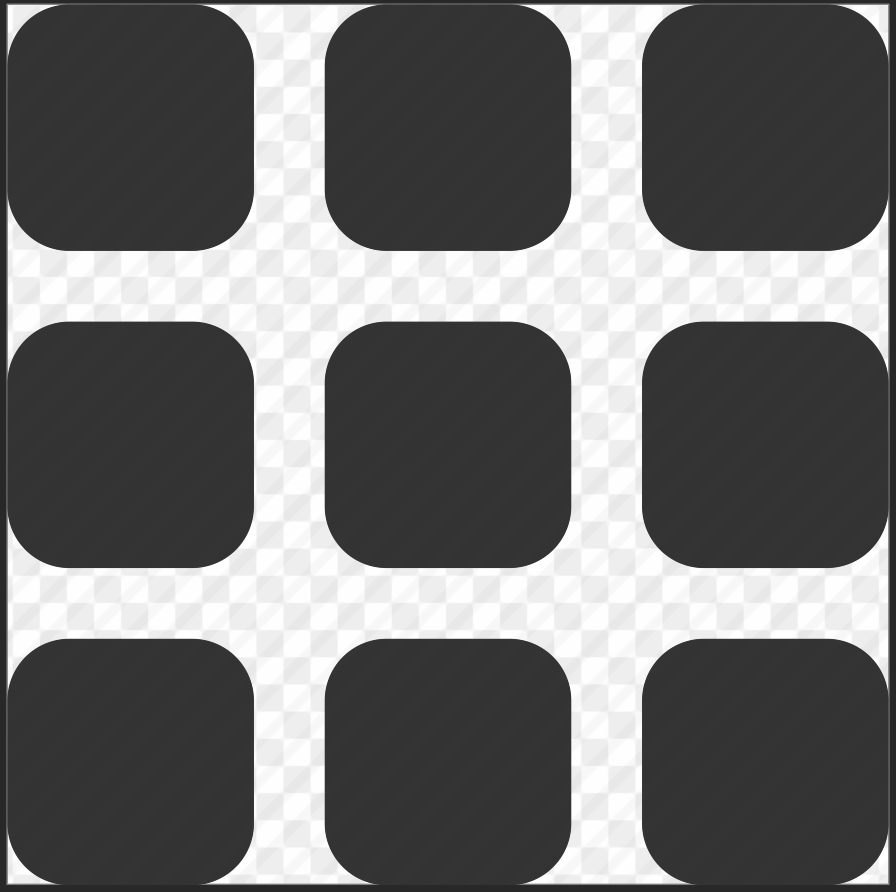
A Shadertoy shader for this pattern:

```glsl
// Three by three dark rounded tiles over a pale striped checkerboard in a thin dark frame.

float roundedBox(vec2 p, vec2 halfSize, float radius) {
    vec2 q = abs(p) - halfSize + radius;
    return length(max(q, 0.0)) + min(max(q.x, q.y), 0.0) - radius;
}

// Coverage of the inside of a signed distance, softened over one pixel.
float fill(float dist, float pixel) {
    return 1.0 - smoothstep(-0.6 * pixel, 0.6 * pixel, dist);
}

// Alternating cells: 1 on grey squares, 0 on white ones.
float checker(vec2 cell, float softness) {
    vec2 wave = sin(3.14159 * cell);
    return smoothstep(-softness, softness, wave.x * wave.y);
}

// Faint diagonal bands rising to the right.
float diagonalBands(vec2 p) {
    return smoothstep(0.1, 0.8, sin(6.28318 * (p.x + p.y) / 34.0));
}

void mainImage(out vec4 fragColor, in vec2 fragCoord) {
    // Canvas is 768 by 765 units, measured from the top left
    vec2 p = fragCoord / iResolution.xy * vec2(768.0, 765.0);
    p.y = 765.0 - p.y;
    float pixel = 768.0 / iResolution.x;

    // Checkerboard backdrop
    float grey = checker((p - vec2(11.0, 237.5)) / vec2(23.2, 23.3), 0.1 * pixel);
    float bands = diagonalBands(p);
    vec3 color = vec3(mix(0.995, 0.935, grey) - 0.025 * bands);

    // Inner border line and outer frame
    vec2 center = vec2(384.0, 381.0);
    float inside = roundedBox(p - center, vec2(378.5, 378.0), 0.5);
    color = mix(vec3(0.5), color, fill(inside + 1.2, pixel));

    // Rounded tiles
    vec2 local = mod(p - vec2(-24.0, -26.5), 272.0) - 136.0;
    float tile = roundedBox(local, vec2(105.7), 53.0);
    color = mix(color, vec3(0.2 + 0.005 * bands), fill(tile, pixel));

    color = mix(vec3(0.16, 0.155, 0.16), color, fill(inside, pixel));
    fragColor = vec4(color, 1.0);
}
```
